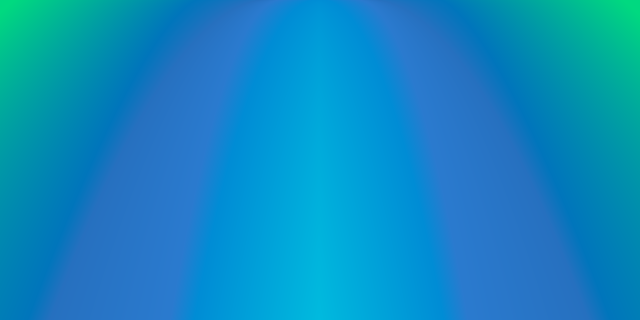
A Shadertoy shader for this background:

```glsl
// Draws nested arching bands of blue around a cyan beam, with green upper corners.

const vec3 CYAN       = vec3(0.00, 0.73, 0.87);
const vec3 AZURE      = vec3(0.00, 0.55, 0.835);
const vec3 PERIWINKLE = vec3(0.165, 0.48, 0.81);
const vec3 INDIGO     = vec3(0.15, 0.44, 0.75);
const vec3 DEEP_BLUE  = vec3(0.00, 0.46, 0.735);
const vec3 GREEN      = vec3(0.00, 0.85, 0.50);

// Half-width of an arch: its width at the top plus a power-curve flare.
float archWidth(float depth, float top, float flare, float curve) {
    return top + flare * pow(depth, curve);
}

// Blends toward the next colour between two arch edges.
vec3 band(vec3 base, vec3 next, float inner, float outer, float x) {
    return mix(base, next, clamp((x - inner) / max(outer - inner, 1e-3), 0.0, 1.0));
}

void mainImage(out vec4 fragColor, in vec2 fragCoord) {
    vec2 uv = fragCoord / iResolution.xy;
    float side = abs(2.0 * uv.x - 0.997);       // distance from the beam axis
    float depth = clamp(1.0 - uv.y, 0.0, 1.0);  // 0 at the top, 1 at the bottom

    // Arch edges, from the beam outward
    float beam   = archWidth(depth, 0.01, 0.38, 0.5);
    float light  = archWidth(depth, 0.12, 0.345, 0.5);
    float shade  = archWidth(depth, 0.17, 0.67, 0.55);
    float deep   = archWidth(depth, 0.38, 0.53, 0.7);
    float corner = archWidth(depth, 0.95, 1.10, 1.0);

    // The beam brightens as it descends
    vec3 color = mix(AZURE, CYAN, sqrt(depth));
    color = band(color, AZURE, 0.0, beam, side);
    color = band(color, PERIWINKLE, beam, light, side);
    color = band(color, INDIGO, light, shade, side);
    color = band(color, DEEP_BLUE, shade, deep, side);
    color = band(color, GREEN, deep, corner, side);

    fragColor = vec4(color, 1.0);
}
```
